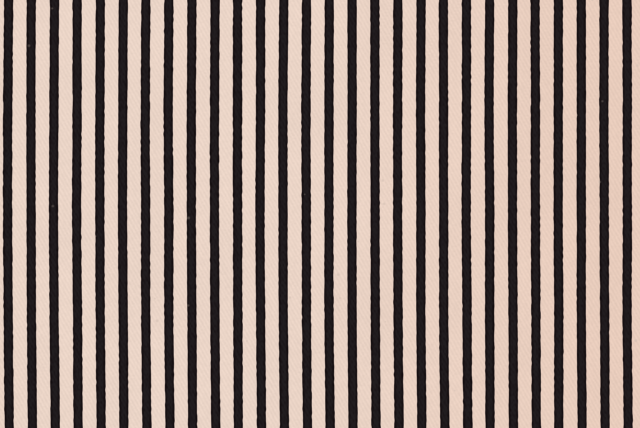
A WebGL 1 fragment shader for this pattern:

```glsl
precision highp float;

uniform vec2 u_resolution;

const float STRIPES_ACROSS = 27.95;
const float FIRST_STRIPE = 0.40;
const float HALF_WIDTH = 0.198;
const vec3 CREAM = vec3(0.918, 0.832, 0.778);
const vec3 BLUSH = vec3(0.908, 0.796, 0.732);
const vec3 INK = vec3(0.075, 0.050, 0.058);
const vec3 CHARCOAL = vec3(0.130, 0.112, 0.122);

float hash(vec2 p) {
  return fract(sin(dot(p, vec2(127.1, 311.7))) * 43758.5453);
}

float valueNoise(vec2 p) {
  vec2 cell = floor(p);
  vec2 f = fract(p);
  f = f * f * (3.0 - 2.0 * f);
  float low = mix(hash(cell), hash(cell + vec2(1.0, 0.0)), f.x);
  float high = mix(hash(cell + vec2(0.0, 1.0)), hash(cell + vec2(1.0)), f.x);
  return mix(low, high, f.y);
}

// Slow bend shared by neighbouring stripes, plus a small drift of each one.
float stripeSway(vec2 uv, float id) {
  float bend = -0.055 * sin(3.14159 * uv.y) * (1.0 - 0.8 * uv.x);
  float lean = 0.035 * (0.5 - uv.y);
  float drift = 0.035 * (valueNoise(vec2(id * 3.7, uv.y * 4.0)) - 0.5);
  return bend + lean + drift;
}

// Fine diagonal ribs, from -1 to 1.
float twill(vec2 p, float spacing) {
  return sin(6.28318 * (p.x + p.y * 0.55) / spacing);
}

// Signed distance to a stripe whose sides are nibbled by the weave.
float stripeDistance(float x, vec2 p, float id) {
  float side = step(0.0, x);
  float nibble = valueNoise(vec2(id * 7.3 + side * 41.0, p.y * 6.0)) - 0.5;
  return abs(x) - HALF_WIDTH - 0.026 * nibble;
}

vec3 creamCloth(vec2 uv, vec2 p) {
  vec3 color = mix(CREAM, BLUSH, smoothstep(0.35, 1.1, uv.x));
  float mottling = valueNoise(p * 0.6) - 0.5;
  float grain = valueNoise(p * 14.0) - 0.5;
  return color * (1.0 + 0.012 * twill(p, 0.17) + 0.015 * mottling + 0.025 * grain);
}

vec3 darkThread(float x, vec2 p) {
  float core = 1.0 - smoothstep(0.07, 0.17, abs(x));
  float grain = valueNoise(p * vec2(16.0, 9.0)) - 0.5;
  float rib = 0.10 * twill(p, 0.17);
  return mix(INK, CHARCOAL, clamp(0.18 + 0.72 * core + 0.5 * grain + rib, 0.0, 1.0));
}

// Rare specks of lint, one candidate per small cell.
float lint(vec2 p, float pixel) {
  vec2 cell = floor(p * 2.0);
  vec2 center = 0.25 + 0.5 * vec2(hash(cell + 5.3), hash(cell + 9.1));
  float radius = 0.025 + 0.035 * hash(cell + 2.7);
  float d = length(fract(p * 2.0) - center) * 0.5 - radius;
  return step(0.985, hash(cell)) * (1.0 - smoothstep(-pixel, pixel, d));
}

void main() {
  vec2 uv = gl_FragCoord.xy / u_resolution;
  vec2 p = gl_FragCoord.xy * STRIPES_ACROSS / u_resolution.x;
  float pixel = STRIPES_ACROSS / u_resolution.x;

  // Locate the nearest stripe and the offset from its axis.
  float position = p.x - FIRST_STRIPE;
  float id = floor(position + 0.5);
  float x = position - id - stripeSway(uv, id);

  // Weave the dark stripe over the pale ground.
  float softness = max(0.85 * pixel, 0.025);
  float cover = 1.0 - smoothstep(-softness, softness, stripeDistance(x, p, id));
  vec3 color = mix(creamCloth(uv, p), darkThread(x, p), cover);

  // Lint shows pale on the dark thread and faintly on the cream.
  vec3 lintColor = mix(CREAM * 0.9, CREAM * 0.45, cover);
  color = mix(color, lintColor, 0.55 * lint(p, pixel));
  gl_FragColor = vec4(color, 1.0);
}
```
